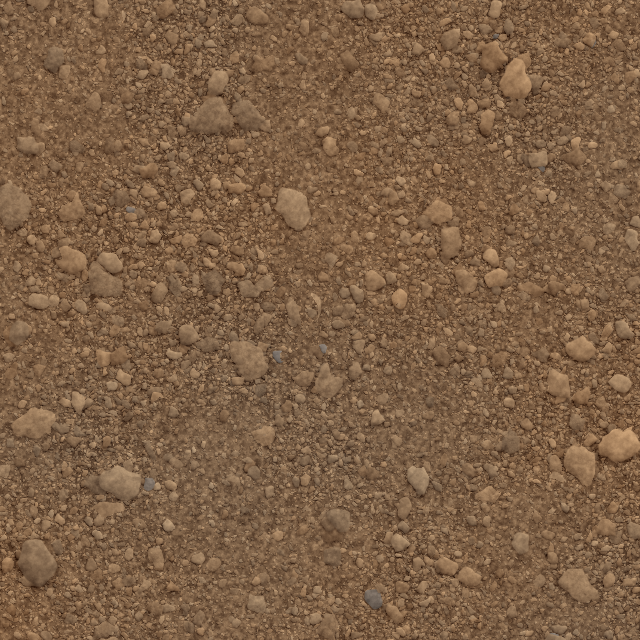
This texture is drawn by a Shadertoy shader. Its source:

```glsl
const vec3 DARK_EARTH = vec3(0.33, 0.235, 0.163);
const vec3 PALE_EARTH = vec3(0.65, 0.522, 0.392);
const vec3 SLATE = vec3(0.42, 0.40, 0.39);
const vec3 RUST_SHIFT = vec3(0.022, -0.004, -0.022);
const vec2 LIGHT_DIR = vec2(0.35, 0.94);
const float SOIL_TONE = 0.39;
const float STONE_TONE = 0.60;
const float RELIEF = 0.36;
const float SHADOW_DEPTH = 0.38;
const float ROUGHNESS = 0.65;
const float SLATE_SHARE = 0.007;
const float CONTRAST = 1.55;
const float MID_TONE = 0.47;
const int LAYERS = 6;
const int FACETS = 7;
// Cells across the canvas and share of cells holding a stone, fine to coarse
const float CELLS[LAYERS] = float[](175.0, 118.0, 78.0, 47.0, 28.0, 14.0);
const float SHARES[LAYERS] = float[](0.80, 0.70, 0.58, 0.45, 0.34, 0.22);
const float TAU = 6.28319;

vec4 hash42(vec2 p) {
    vec4 q = fract(p.xyxy * vec4(0.1031, 0.1030, 0.0973, 0.1099));
    q += dot(q, q.wzxy + 33.33);
    return fract((q.xxyz + q.yzzw) * q.zywx);
}

float noise(vec2 p) {
    vec2 i = floor(p), f = fract(p);
    f = f * f * (3.0 - 2.0 * f);
    float low = mix(hash42(i).x, hash42(i + vec2(1, 0)).x, f.x);
    float high = mix(hash42(i + vec2(0, 1)).x, hash42(i + vec2(1, 1)).x, f.x);
    return mix(low, high, f.y);
}

float fbm(vec2 p) {
    float sum = 0.0, amp = 0.53;
    for (int i = 0; i < 4; i++) {
        sum += amp * noise(p);
        p = mat2(0.8, 0.6, -0.6, 0.8) * p * 2.03 + 17.3;
        amp *= 0.5;
    }
    return sum;
}

// Chipped polygon: xy is the outward slope, z is 1 on the rim
vec3 stoneShape(vec2 q, vec4 rnd) {
    vec2 slope = vec2(0);
    float total = 0.0;
    for (int k = 0; k < FACETS; k++) {
        float fk = float(k);
        float turn = fract(rnd.z * (17.0 + 5.3 * fk));
        float reach = fract(rnd.w * (23.0 + 7.1 * fk));
        float angle = (fk + 0.8 * turn) * TAU / float(FACETS);
        float stretch = cos(angle - rnd.x * TAU);
        vec2 dir = vec2(cos(angle), sin(angle));
        float w = max(dot(q, dir), 0.0) / ((0.7 + 0.3 * reach) * (1.0 - 0.32 * stretch * stretch));
        float w2 = w * w;
        float w4 = w2 * w2;
        float w11 = w4 * w4 * w2 * w;
        slope += dir * w11;
        total += w11 * w;
    }
    return vec3(slope / max(length(slope), 1e-9), pow(total, 1.0 / 12.0));
}

// Surface holds tone, hue and slate amount
void addStones(inout vec3 surface, vec2 uv, int layer, float density, float grit) {
    float cells = CELLS[layer];
    vec2 p = uv * cells;
    vec2 base = floor(p);
    float pixel = cells / iResolution.y;
    for (int y = -1; y <= 1; y++)
    for (int x = -1; x <= 1; x++) {
        vec2 id = base + vec2(x, y);
        vec2 seed = id + 41.0 + 37.0 * float(layer);
        vec4 place = hash42(seed);
        if (place.z > SHARES[layer] * density) continue;
        float radius = mix(0.27, 0.60, place.w * place.w);
        vec2 q = (p - id - 0.15 - 0.7 * place.xy) / radius;
        if (dot(q, q) > 2.6) continue;

        vec4 look = hash42(seed + 211.7);
        vec3 shape = stoneShape(q, look);
        float facing = dot(shape.xy, LIGHT_DIR);
        float exposed = mix(0.5, 1.0, look.y);
        float edge = 0.6 * pixel / radius + 0.03;

        // Contact shadow on the side away from the light
        float shadow = (1.0 - smoothstep(0.95, 1.45, shape.z)) * (0.5 - 0.5 * facing);
        surface.x -= SHADOW_DEPTH * shadow * exposed;

        // Lit body with a domed rim and rough skin
        float dome = min(shape.z * shape.z, 1.0);
        float tone = STONE_TONE + 0.30 * (look.z - 0.5) + 0.07 * exposed * (1.0 - dome);
        tone += RELIEF * exposed * facing * dome + ROUGHNESS * grit;
        float slate = layer > 2 ? step(1.0 - SLATE_SHARE, look.w) : 0.0;
        float cover = 1.0 - smoothstep(1.0 - edge, 1.0 + edge, shape.z);
        surface = mix(surface, vec3(tone, 2.0 * look.x - 1.0, slate), cover * mix(0.75, 1.0, look.y));
    }
}

void mainImage(out vec4 fragColor, in vec2 fragCoord) {
    vec2 uv = fragCoord / iResolution.y;
    float patches = fbm(uv * 6.0 + 3.1);
    float grit = fbm(uv * 95.0) - 0.5;
    float dust = fbm(uv * 210.0 + 9.0) - 0.5;

    // Loose soil
    float soilTone = SOIL_TONE + 0.75 * dust + 0.3 * grit + 0.25 * (patches - 0.5);
    vec3 surface = vec3(soilTone, 0.3, 0.0);

    // Grains and stones, with ragged outlines
    vec2 ragged = uv + 0.006 * (vec2(noise(uv * 80.0), noise(uv * 80.0 + 50.0)) - 0.5);
    float density = mix(1.4, 0.5, smoothstep(0.32, 0.7, patches));
    for (int i = 0; i < LAYERS; i++)
        addStones(surface, ragged, i, density, 0.5 * (grit + dust));

    // Earth colours
    float tone = clamp(0.5 + CONTRAST * (surface.x - MID_TONE), -0.6, 1.4);
    vec3 color = mix(DARK_EARTH, PALE_EARTH, tone);
    color += RUST_SHIFT * (0.6 * surface.y + 1.5 * (fbm(uv * 3.0 + 20.0) - 0.5));
    color = mix(color, SLATE * (0.6 + 0.55 * tone), 0.8 * surface.z);
    fragColor = vec4(clamp(color, 0.0, 1.0), 1.0);
}
```
